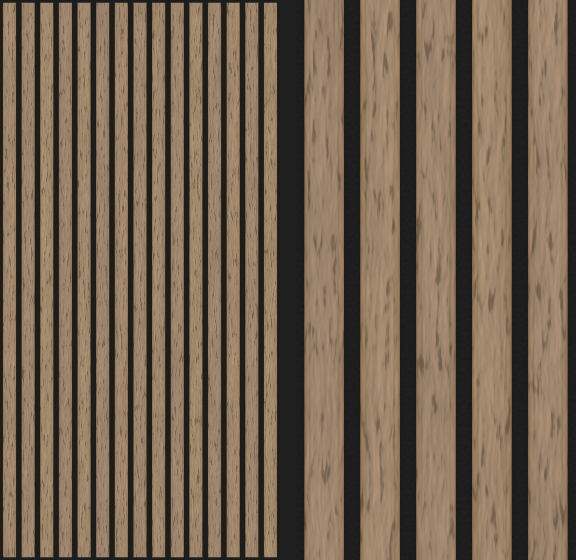
Left: the whole. Right: its middle third, enlarged.
This pattern is drawn by a Shadertoy shader. Its source:

```glsl
// Vertical oak slats with embossed grain on a dark felt backing panel.

const float SLAT_COUNT = 15.0;
const float SIDE_MARGIN = 0.0104;
const float SLAT_WIDTH = 0.0472;
const float END_MARGIN = 0.0095;

const vec3 FELT = vec3(0.115, 0.116, 0.118);
const vec3 OAK_GOLD = vec3(0.635, 0.535, 0.420);
const vec3 OAK_GREY = vec3(0.610, 0.512, 0.425);
const vec3 PORE = vec3(0.390, 0.325, 0.260);

float hash11(float n) {
    return fract(sin(n * 91.37 + 4.1) * 4375.85);
}

vec2 gradientAt(vec2 cell) {
    vec3 q = fract(cell.xyx * vec3(0.1031, 0.1030, 0.0973));
    q += dot(q, q.yzx + 33.33);
    float angle = 6.2832 * fract((q.x + q.y) * q.z);
    return vec2(cos(angle), sin(angle));
}

// Gradient noise, roughly -0.7 to 0.7
float gradientNoise(vec2 p) {
    vec2 i = floor(p), f = p - i;
    vec2 u = f * f * f * (f * (f * 6.0 - 15.0) + 10.0);
    float a = dot(gradientAt(i), f);
    float b = dot(gradientAt(i + vec2(1, 0)), f - vec2(1, 0));
    float c = dot(gradientAt(i + vec2(0, 1)), f - vec2(0, 1));
    float d = dot(gradientAt(i + vec2(1, 1)), f - vec2(1, 1));
    return mix(mix(a, b, u.x), mix(c, d, u.x), u.y);
}

// Height of the grain relief: stretched octaves on wavering fibres
float grainHeight(vec2 p, float seed) {
    p.x += 0.004 * gradientNoise(vec2(p.x * 25.0 + seed, p.y * 14.0));
    vec2 q = p * vec2(125.0, 19.0) + seed * vec2(17.3, 41.7);
    float height = 0.0, weight = 0.62;
    for (int octave = 0; octave < 3; octave++) {
        height += weight * gradientNoise(q);
        q = q * vec2(1.8, 2.1) + 13.7;
        weight *= 0.6;
    }
    return height;
}

// Antialiased box coverage; negative distance is inside
float boxDistance(vec2 p, vec2 halfSize) {
    vec2 d = abs(p) - halfSize;
    return length(max(d, 0.0)) + min(max(d.x, d.y), 0.0);
}

vec3 feltColor(vec2 p) {
    float fibres = gradientNoise(p * 240.0) + 0.5 * gradientNoise(p * 510.0);
    return FELT * (1.0 + 0.16 * fibres);
}

vec3 oakColor(vec2 p, float across, float id) {
    float seed = 1.0 + floor(hash11(id) * 60.0);
    float tint = clamp(mod(id, 2.0) * 0.65 + 0.45 * hash11(id + 7.0), 0.0, 1.0);
    vec3 color = mix(OAK_GOLD, OAK_GREY, tint);

    // Broad tone drift and relief lit from the left
    float height = grainHeight(p, seed);
    float relief = height - grainHeight(p + vec2(0.0022, -0.0015), seed);
    float drift = gradientNoise(vec2(p.x * 35.0 + seed, p.y * 5.0));
    color *= 1.0 + 0.07 * drift + 0.11 * height + 0.13 * relief;

    // Short dark pores, sparse along each fibre
    float pores = smoothstep(0.14, 0.40, -height);
    color = mix(color, PORE, 0.62 * pores);

    // Warm, straight-grained bevels
    float bevel = smoothstep(0.66, 0.90, abs(across));
    vec3 warm = color * vec3(0.99, 0.95, 0.87);
    float groove = smoothstep(0.08, 0.0, abs(abs(across) - 0.72));
    color = mix(color, warm, bevel) * (1.0 - 0.07 * groove);
    return color * (1.0 - 0.14 * smoothstep(0.86, 1.0, abs(across)));
}

void mainImage(out vec4 fragColor, in vec2 fragCoord) {
    vec2 p = fragCoord / iResolution.x;
    float pixel = 1.0 / iResolution.x;
    float panelHeight = iResolution.y / iResolution.x;

    // Repeat so that the first and last slat keep equal side margins
    float pitch = (1.0 - 2.0 * SIDE_MARGIN - SLAT_WIDTH) / (SLAT_COUNT - 1.0);
    float firstCenter = SIDE_MARGIN + 0.5 * SLAT_WIDTH;
    float id = clamp(floor((p.x - firstCenter) / pitch + 0.5), 0.0, SLAT_COUNT - 1.0);
    vec2 local = p - vec2(firstCenter + id * pitch, 0.5 * panelHeight);
    vec2 halfSize = vec2(0.5 * SLAT_WIDTH, 0.5 * panelHeight - END_MARGIN);

    float dist = boxDistance(local, halfSize);
    float coverage = 1.0 - smoothstep(-0.6 * pixel, 0.6 * pixel, dist);
    float contact = exp(-max(dist, 0.0) / 0.004);

    vec3 felt = feltColor(p) * (1.0 - 0.12 * contact);
    vec3 oak = oakColor(p, local.x / halfSize.x, id);
    fragColor = vec4(mix(felt, oak, coverage), 1.0);
}
```
